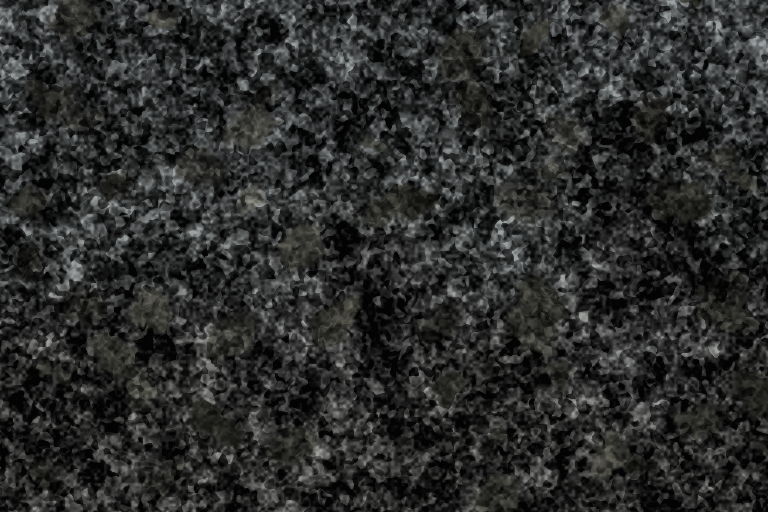
A Shadertoy shader for this texture:

```glsl
// Dark polished granite: fine grey and black grains with scattered olive, veined crystals.

float hash(vec2 cell, float seed) {
    vec3 q = fract((cell.xyx + seed * 17.0) * vec3(0.1031, 0.1030, 0.0973));
    q += dot(q, q.yzx + 33.33);
    return fract((q.x + q.y) * q.z);
}

// Value noise, centred on zero with a deviation of about one.
float noise(vec2 p, float seed) {
    vec2 cell = floor(p), f = fract(p);
    f = f * f * (3.0 - 2.0 * f);
    float low = mix(hash(cell, seed), hash(cell + vec2(1, 0), seed), f.x);
    float high = mix(hash(cell + vec2(0, 1), seed), hash(cell + vec2(1, 1), seed), f.x);
    return (mix(low, high, f.y) - 0.5) * 4.66;
}

// Angular grains: soft-edged Voronoi cells of random tone, deviation about one.
float grains(vec2 p, float seed) {
    vec2 cell = floor(p);
    float toneSum = 0.0, weightSum = 0.0;
    for (int j = -1; j <= 1; j++)
    for (int i = -1; i <= 1; i++) {
        vec2 id = cell + vec2(i, j);
        vec2 offset = id + vec2(hash(id, seed), hash(id, seed + 1.0)) - p;
        float weight = exp(-20.0 * dot(offset, offset));
        toneSum += weight * hash(id, seed + 2.0);
        weightSum += weight;
    }
    return (toneSum / weightSum - 0.5) * 4.2;
}

// Distance-like field of a box with cut corners, negative inside.
float chamferedBox(vec2 p, vec2 halfSize) {
    vec2 q = abs(p) / halfSize;
    return max(max(q.x, q.y), 0.72 * (q.x + q.y)) - 1.0;
}

// Thin wavy lines running along x.
float veins(vec2 p, float seed) {
    float wave = 0.03 * noise(p * 5.0, seed);
    float ridge = abs(noise(vec2(p.x * 1.6, (p.y + wave) * 10.0), seed + 1.0));
    return smoothstep(0.45, 0.0, ridge);
}

// Scattered crystals: x = coverage, y = tone, z = vein strength.
vec3 crystals(vec2 p, float seed) {
    vec2 cell = floor(p);
    vec3 result = vec3(0.0);
    for (int j = -1; j <= 1; j++)
    for (int i = -1; i <= 1; i++) {
        vec2 id = cell + vec2(i, j);
        float presence = hash(id, seed);
        if (presence < 0.42) continue;
        vec2 centre = id + vec2(hash(id, seed + 1.0), hash(id, seed + 2.0));
        float angle = (hash(id, seed + 3.0) - 0.5) * 2.2;
        float c = cos(angle), s = sin(angle);
        vec2 local = mat2(c, -s, s, c) * (p - centre);
        float halfLength = mix(0.2, 0.46, hash(id, seed + 4.0));
        float aspect = mix(0.42, 0.8, hash(id, seed + 5.0));
        float edge = chamferedBox(local, halfLength * vec2(1.0, aspect));
        float coverage = smoothstep(0.14, -0.14, edge) * mix(0.5, 0.95, hash(id, seed + 6.0));
        if (coverage > result.x) {
            float tone = mix(-0.75, 0.75, hash(id, seed + 7.0));
            float veinAmount = hash(id, seed + 8.0);
            result = vec3(coverage, tone, veinAmount * veins(local + id * 3.0, seed + 9.0));
        }
    }
    return result;
}

// Maps a normally distributed value to the brightness range of the stone.
float stoneBrightness(float z) {
    z = clamp(z, -1.75, 3.2);
    return max(0.155 + 0.107 * z + 0.013 * z * z, 0.012);
}

void mainImage(out vec4 fragColor, in vec2 fragCoord) {
    vec2 p = fragCoord / iResolution.y;

    // Ragged outlines for the grains and the crystals
    vec2 warp = vec2(noise(p * 75.0, 1.0), noise(p * 75.0, 2.0));

    // Grain layers, from fine flecks to broad clouds
    float fleck = noise(p * 150.0, 3.0);
    float grain = grains(p * 82.0 + 0.22 * warp, 4.0);
    float cluster = noise(p * 42.0 + 0.15 * warp, 7.0);
    float clump = noise(p * 15.0, 8.0);
    float cloud = noise(p * 4.0, 9.0);
    float detail = 0.5 * fleck + 0.6 * grain + 0.46 * cluster;
    float z = detail + 0.32 * clump + 0.2 * cloud + 0.35 * (p.y - 0.5);

    // Calmer crystals set into the grain
    vec3 crystal = crystals(p * 7.5 + 0.035 * warp, 11.0);
    float crystalZ = crystal.y + 0.4 * detail + 0.9 * crystal.z;
    z = mix(z * 1.05, crystalZ, crystal.x);

    // Cool grey above, neutral below, olive in the crystals
    vec3 coolGrey = vec3(0.965, 1.0, 1.01);
    vec3 neutralGrey = vec3(0.99, 1.0, 0.975);
    vec3 olive = vec3(1.03, 1.02, 0.89);
    vec3 tint = mix(neutralGrey, coolGrey, smoothstep(0.1, 0.9, p.y + 0.1 * cloud));
    tint = mix(tint, olive, 0.85 * crystal.x);

    fragColor = vec4(stoneBrightness(z) * tint, 1.0);
}
```
